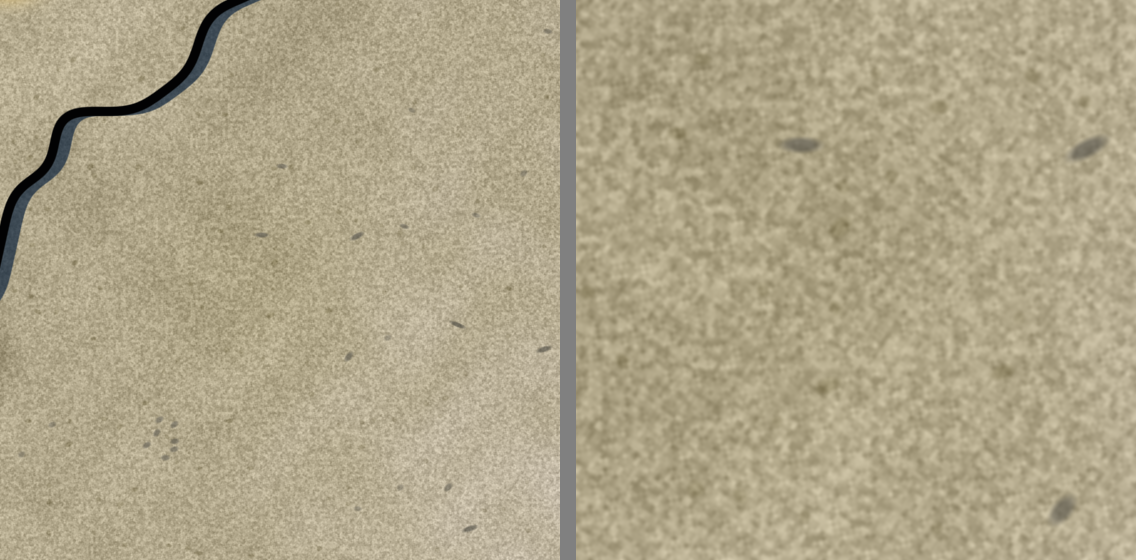
Left: the whole. Right: its middle third, enlarged.
Give the GLSL for this texture, as a WebGL 2 fragment shader.

```glsl
#version 300 es
precision highp float;
// Draws sandy, speckled stone with a dark wavy crack and its bluish inner wall.

uniform vec2 u_resolution;
out vec4 outColor;

const vec3 STONE = vec3(0.700, 0.660, 0.550);
const vec3 CRACK = vec3(0.008, 0.008, 0.010);
const vec3 WALL = vec3(0.240, 0.290, 0.330);
const vec3 SPECK = vec3(0.390, 0.375, 0.330);
const vec3 OCHRE = vec3(0.840, 0.750, 0.530);

const float GRAIN_CELLS = 225.0;
const float GRAIN_CONTRAST = 0.25;
const float MOTTLE_CONTRAST = 0.009;

const vec2 CRACK_START = vec2(0.0, 0.56);
const vec2 CRACK_DIR = vec2(0.695, 0.719);
const float CRACK_LENGTH = 0.612;
const float CRACK_HALF_WIDTH = 0.0083;
const vec2 WALL_SHIFT = vec2(0.022, 0.001);
const float CRACK_WAVES[9] = float[9](0.0294, 0.0362, 0.0019, -0.0138,
                                      0.0104, 0.0061, 0.0051, -0.0043, -0.0025);

const vec2 CLUSTER_CENTER = vec2(0.293, 0.212);
const int CLUSTER_DOTS = 7;

float hash(vec2 p) {
    vec3 q = fract(p.xyx * vec3(0.1031, 0.1030, 0.0973));
    q += dot(q, q.yzx + 33.33);
    return fract((q.x + q.y) * q.z);
}

vec2 hash2(vec2 p) {
    return vec2(hash(p), hash(p + 71.7));
}

mat2 rotation(float a) {
    return mat2(cos(a), sin(a), -sin(a), cos(a));
}

float valueNoise(vec2 p) {
    vec2 cell = floor(p), f = fract(p);
    f = f * f * (3.0 - 2.0 * f);
    return mix(mix(hash(cell), hash(cell + vec2(1, 0)), f.x),
               mix(hash(cell + vec2(0, 1)), hash(cell + vec2(1, 1)), f.x), f.y);
}

// Soft round patch, 1 at its center.
float patchAt(vec2 p, vec2 center, vec2 radius) {
    vec2 q = (p - center) / radius;
    return exp(-dot(q, q));
}

// Signed distance to the crack's middle line, positive at the upper left.
float crackDistance(vec2 p) {
    vec2 q = p - CRACK_START;
    float along = dot(q, CRACK_DIR);
    float offset = dot(q, vec2(-CRACK_DIR.y, CRACK_DIR.x));
    float slope = 0.0;
    for (int k = 0; k < 9; k++) {
        float freq = float(k + 1) * 3.14159 / CRACK_LENGTH;
        offset -= CRACK_WAVES[k] * sin(freq * along);
        slope += CRACK_WAVES[k] * freq * cos(freq * along);
    }
    return offset / sqrt(1.0 + slope * slope);
}

// Soft ellipse coverage with the long axis at the given angle.
float ellipse(vec2 p, vec2 radius, float angle) {
    float d = length((p * rotation(angle)) / radius);
    return 1.0 - smoothstep(0.45, 1.25, d);
}

// Jittered cells, each holding a speck with the given chance.
float specks(vec2 p, float cells, float chance, vec2 radius, float seed) {
    vec2 home = floor(p * cells);
    float cover = 0.0;
    for (int y = -1; y <= 1; y++)
    for (int x = -1; x <= 1; x++) {
        vec2 cell = home + vec2(x, y);
        vec2 center = (cell + 0.15 + 0.7 * hash2(cell + seed)) / cells;
        vec2 shape = hash2(cell + seed + 19.3);
        float present = step(hash(cell + seed + 43.1), chance);
        vec2 size = radius * vec2(0.55 + 0.75 * shape.x * shape.x, 0.8 + 0.3 * shape.y);
        float strength = 0.45 + 0.55 * shape.x;
        cover = max(cover, present * strength * ellipse(p - center, size, 1.3 * shape.y - 0.4));
    }
    return cover;
}

void main() {
    vec2 p = gl_FragCoord.xy / u_resolution.y;
    float pixel = 1.0 / u_resolution.y;

    // Broad light and stains
    float light = 0.060 * patchAt(p, vec2(1.0, 0.08), vec2(0.34, 0.24))
                + 0.025 * patchAt(p, vec2(0.12, 0.92), vec2(0.20))
                + 0.020 * patchAt(p, vec2(0.72, 0.48), vec2(0.22, 0.30))
                - 0.040 * patchAt(p, vec2(0.50, 0.96), vec2(0.14, 0.20))
                - 0.035 * patchAt(p, vec2(0.42, 0.53), vec2(0.20, 0.18))
                - 0.035 * patchAt(p, vec2(0.14, 0.68), vec2(0.10, 0.09))
                - 0.100 * patchAt(p, vec2(-0.01, 0.37), vec2(0.03, 0.07));
    light += MOTTLE_CONTRAST * (sin(23.0 * p.x + 3.0 * sin(11.0 * p.y))
                              + sin(31.0 * p.y - 9.0 * p.x + 2.0 * sin(19.0 * p.x)));

    // Fine sand grain
    float grain = 0.6 * valueNoise(p * GRAIN_CELLS)
                + 0.4 * valueNoise(rotation(0.6) * p * GRAIN_CELLS * 1.7 + 300.0) - 0.5;
    vec3 color = STONE + light + GRAIN_CONTRAST * grain;
    color.b += 0.5 * max(light, 0.0) * p.x - 0.012 * patchAt(p, vec2(0.45, 0.5), vec2(0.2));
    color = mix(color, OCHRE + 0.1 * grain, 0.8 * patchAt(p, vec2(0.015, 1.01), vec2(0.05, 0.022)));

    // Faint pits, dark chips and a small cluster of dots
    color -= vec3(0.11, 0.11, 0.12) * specks(p, 26.0, 0.20, vec2(0.0065, 0.005), 5.0);
    float chips = specks(p, 9.0, 0.12 + 0.22 * smoothstep(0.4, 0.8, p.x), vec2(0.013, 0.0055), 28.0);
    for (int i = 0; i < CLUSTER_DOTS; i++) {
        vec2 r = hash2(vec2(i, 8.0));
        float turn = 2.4 * float(i);
        vec2 dot2 = CLUSTER_CENTER + vec2(0.032, 0.040) * vec2(cos(turn), sin(turn)) * (0.5 + 0.6 * r.x);
        chips = max(chips, 0.75 * ellipse(p - dot2, vec2(0.0085, 0.0055), r.y));
    }
    color = mix(color, SPECK + 0.1 * grain, 0.85 * chips);

    // Crack wall, then the dark gap over it
    float gap = crackDistance(p);
    float wallEdge = crackDistance(p - WALL_SHIFT) + CRACK_HALF_WIDTH;
    float wall = smoothstep(-pixel, pixel, wallEdge) * smoothstep(-pixel, pixel, -gap);
    color = mix(color, WALL + 0.08 * grain, wall);
    color = mix(color, CRACK, 1.0 - smoothstep(-pixel, pixel, abs(gap) - CRACK_HALF_WIDTH));

    outColor = vec4(color, 1.0);
}
```
